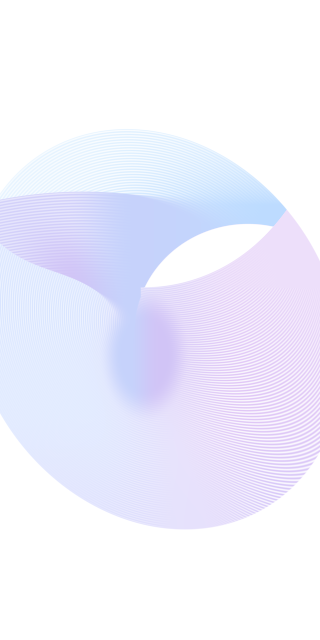
Give the GLSL for this background, as a Shadertoy shader.

```glsl
// Pastel twisted ribbon of fine blue and lilac lines on white, with an open white eye.

const vec3 WHITE = vec3(1.0);
const vec3 ICE = vec3(0.935, 0.97, 1.0);
const vec3 SKY = vec3(0.74, 0.86, 1.0);
const vec3 PERIWINKLE = vec3(0.775, 0.825, 0.985);
const vec3 VIOLET = vec3(0.82, 0.77, 0.965);
const vec3 HAZE = vec3(0.89, 0.925, 1.0);
const vec3 PINK = vec3(0.93, 0.875, 0.98);

// Smooth coverage of the side where d is positive
float cover(float d, float soft) {
    return smoothstep(-soft, soft, d);
}

// Thin ink lines along a phase field, fading out when finer than the pixels
vec3 inkLines(vec3 tone, float phase, float strength) {
    float visible = 1.0 - smoothstep(0.35, 0.75, fwidth(phase));
    return WHITE - (WHITE - tone) * (1.0 + strength * visible * cos(6.2832 * phase));
}

// Curves that bound the folds, as heights over x
float foldTop(float x) {
    return 1.401 - 0.37 * (x - 0.26) * (x - 0.26);
}

float foldBottom(float x) {
    return 1.24 + x * (-0.885 + x * (3.222 - 6.41 * x));
}

float eyeBottomRise(float x) {
    float d = x - 0.45;
    return d * d * (1.0 + 2.5 * d * d * d);
}

// Lower sheet: blue haze on the left, pink fan on the right
vec3 lowerSheet(vec2 p, float radius) {
    float side = smoothstep(0.28, 0.75, p.x);
    vec3 tone = mix(HAZE, PINK, side);
    tone = mix(tone, vec3(0.89, 0.88, 0.99), 0.6 * (1.0 - smoothstep(0.35, 0.75, p.y)));
    float depth = 1.102 - p.y;
    float fan = depth + eyeBottomRise(p.x) * exp(-1.5 * max(depth, 0.0));
    vec3 blueLines = inkLines(tone, 88.0 * radius, 0.45);
    vec3 pinkLines = inkLines(tone, 105.0 * fan / (0.2 + 0.85 * p.x), 0.75);
    tone = mix(blueLines, pinkLines, smoothstep(0.4, 0.55, p.x));

    // Dense throat with a soft violet glow around it
    vec2 g = (p - vec2(0.5, 0.93)) / vec2(0.14, 0.2);
    tone = mix(tone, vec3(0.86, 0.79, 0.965), 0.55 * exp(-dot(g, g)));
    float throat = length((p - vec2(0.452, 0.89)) / vec2(0.12, 0.18));
    vec3 core = mix(PERIWINKLE, VIOLET, smoothstep(0.40, 0.50, p.x));
    return mix(tone, core, 1.0 - smoothstep(0.6, 1.2, throat));
}

// Upper fold: violet wing and blue bridge beneath an icy cap
vec3 upperFold(vec2 p, float radius, float pixel) {
    float below = foldTop(p.x) - p.y;
    float shade = smoothstep(0.0, 0.25, p.x)
        * (1.0 - smoothstep(0.0, 0.2, p.y - foldBottom(p.x)));
    vec3 wing = mix(vec3(0.865, 0.86, 0.985), VIOLET, shade);
    wing = inkLines(wing, 110.0 * below, 0.3 * (1.0 - shade));
    vec3 band = mix(wing, PERIWINKLE, smoothstep(0.2, 0.42, p.x));
    band = mix(band, SKY, smoothstep(0.45, 0.9, p.x));

    float dense = smoothstep(0.2, 0.85, p.x) * exp(-8.0 * max(p.y - 1.36, 0.0));
    vec3 cap = mix(ICE, SKY, dense);
    cap = inkLines(cap, 75.0 * radius, 0.7 * (1.0 - dense));
    float soft = pixel + 0.08 * smoothstep(0.4, 0.8, p.x);
    return mix(cap, band, cover(below, soft));
}

void mainImage(out vec4 fragColor, in vec2 fragCoord) {
    vec2 p = fragCoord / iResolution.x;
    float pixel = 0.8 / iResolution.x;

    // Tilted oval outline
    vec2 o = p - vec2(0.487, 0.971);
    float radius = sqrt(2.99 * o.x * o.x + 0.87 * o.x * o.y + 2.62 * o.y * o.y);

    // Signed distances to the eye and its lower rim
    float eye = 0.35 * (length((p - vec2(0.775, 0.96)) / vec2(0.355, 0.34)) - 1.0);
    float aboveRim = p.y - 1.102 - eyeBottomRise(p.x);

    // Lay the upper fold over the lower sheet
    vec3 color = lowerSheet(p, radius);
    float foldSoft = pixel + 0.05 * smoothstep(0.3, 0.42, p.x);
    float foldMask = cover(p.y - foldBottom(p.x), foldSoft)
        * cover(min(eye, max(aboveRim, 0.44 - p.x)), pixel);
    color = mix(color, upperFold(p, radius, pixel), foldMask);

    // Open the eye and trim to the outline
    color = mix(color, WHITE, cover(min(-eye, aboveRim), pixel));
    color = mix(WHITE, color, cover(0.6 * (1.0 - radius), pixel));
    fragColor = vec4(color, 1.0);
}
```
